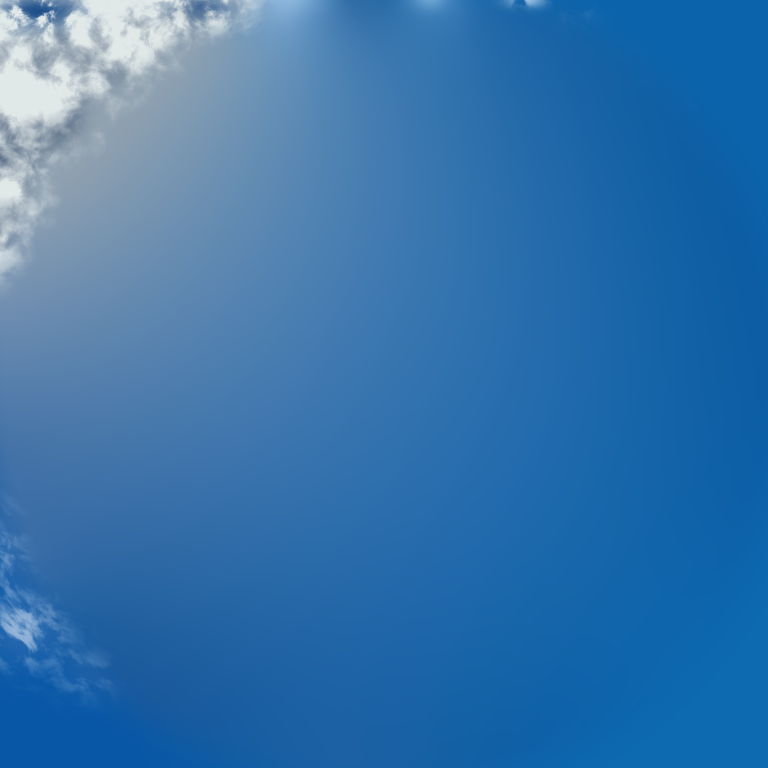
This texture is drawn by a WebGL 1 fragment shader. Its source:

```glsl
precision highp float;
uniform vec2 u_resolution;

float hash(vec2 p) {
  p = fract(p * vec2(0.1031, 0.1137));
  p += dot(p, p.yx + 33.33);
  return fract((p.x + p.y) * p.x * 17.3);
}

float noise(vec2 p) {
  vec2 i = floor(p), f = fract(p);
  f = f * f * (3.0 - 2.0 * f);
  return mix(mix(hash(i), hash(i + vec2(1.0, 0.0)), f.x),
             mix(hash(i + vec2(0.0, 1.0)), hash(i + 1.0), f.x), f.y);
}

float fbm(vec2 p) {
  float sum = 0.0, amp = 0.5;
  for (int i = 0; i < 5; i++) {
    sum += amp * noise(p);
    p = mat2(1.6, 1.2, -1.2, 1.6) * p + 7.3;
    amp *= 0.55;
  }
  return sum;
}

float bump(float x, float center, float width) {
  float d = (x - center) / width;
  return exp(-d * d);
}

float spot(vec2 p, vec2 center, vec2 size) {
  vec2 d = (p - center) / size;
  return exp(-dot(d, d));
}

// Colour around the rim of the disc, by angle in degrees
vec3 rimColor(float deg) {
  vec3 c = mix(vec3(0.04, 0.36, 0.64), vec3(0.09, 0.38, 0.64), bump(deg, 70.0, 24.0));
  c = mix(c, vec3(0.11, 0.38, 0.64), bump(deg, 265.0, 18.0));
  c = mix(c, vec3(0.05, 0.40, 0.68), bump(deg, 318.0, 24.0));
  c = mix(c, vec3(0.10, 0.34, 0.60), bump(deg, 230.0, 16.0));
  c = mix(c, vec3(0.24, 0.43, 0.65), smoothstep(165.0, 180.0, deg) * (1.0 - smoothstep(204.0, 222.0, deg)));
  float haze = smoothstep(102.0, 118.0, deg) * (1.0 - smoothstep(166.0, 194.0, deg));
  c = mix(c, mix(vec3(0.60, 0.65, 0.69), vec3(0.46, 0.57, 0.70), smoothstep(145.0, 172.0, deg)), haze);
  c = mix(c, vec3(0.11, 0.32, 0.54), 0.8 * bump(deg, 94.0, 4.0));
  c = mix(c, vec3(0.66, 0.81, 0.95), 0.9 * bump(deg, 104.5, 5.0));
  return mix(c, vec3(0.58, 0.77, 0.93), 0.8 * bump(deg, 82.5, 3.0));
}

// Smooth fill that spreads the rim colours inward
vec3 discFill(vec2 p) {
  vec3 sum = vec3(0.0);
  float total = 0.0;
  for (int i = 0; i < 72; i++) {
    float deg = float(i) * 5.0;
    vec2 d = p - 0.51 * vec2(cos(radians(deg)), sin(radians(deg)));
    float w = 1.0 / (dot(d, d) + 0.0008);
    sum += w * rimColor(deg);
    total += w;
  }
  return sum / total;
}

void main() {
  vec2 uv = gl_FragCoord.xy / u_resolution;
  vec2 p = uv - 0.5;
  float r = length(p);

  // Clear sky in the corners
  vec3 sky = mix(vec3(0.03, 0.34, 0.65), vec3(0.05, 0.41, 0.69), smoothstep(0.1, 0.8, uv.x));
  sky = mix(sky, vec3(0.04, 0.39, 0.67), smoothstep(0.3, 0.75, uv.y) * step(0.5, uv.x));
  vec3 fill = discFill(p) + vec3(0.02, 0.018, 0.025) * (1.0 - smoothstep(0.1, 0.5, r));
  float hazySide = smoothstep(0.5, 0.6, uv.y) * (1.0 - smoothstep(0.3, 0.45, uv.x));
  vec3 color = mix(fill, sky, smoothstep(0.49, 0.58, r) * (1.0 - hazySide));

  // Glows where the bright rim meets the top edge
  color = mix(color, vec3(0.75, 0.86, 0.96), 0.5 * spot(uv, vec2(0.38, 1.01), vec2(0.04, 0.025)));
  color = mix(color, vec3(0.66, 0.83, 0.96), 0.6 * spot(uv, vec2(0.56, 1.01), vec2(0.022, 0.02)));

  // Billowing cloud in the upper left
  vec2 q = uv + 0.012 * vec2(noise(uv * 38.0), noise(uv * 38.0 + 19.0));
  float shape = fbm(q * 15.0 + 8.0);
  float detail = fbm(q * 45.0 + 11.0);
  float bank = smoothstep(0.475, 0.545, r + (shape - 0.55) * 0.05 + (detail - 0.55) * 0.04);
  bank *= smoothstep(0.60, 0.68, uv.y) * (1.0 - smoothstep(0.30, 0.37, uv.x));
  float shade = spot(uv, vec2(0.09, 0.83), vec2(0.045, 0.03))
              + spot(uv, vec2(0.01, 0.72), vec2(0.03, 0.025))
              + 0.7 * spot(uv, vec2(0.02, 0.80), vec2(0.04, 0.03))
              + 0.5 * spot(uv, vec2(0.17, 0.90), vec2(0.03, 0.025))
              + 0.7 * spot(uv, vec2(0.26, 0.985), vec2(0.05, 0.02));
  float light = smoothstep(0.18, 0.72, shape * 0.4 + detail * 0.6);
  light = clamp(light * 0.95 + 0.28 - 0.6 * shade, 0.0, 1.0);
  vec3 cloud = mix(vec3(0.33, 0.41, 0.51), vec3(0.88, 0.91, 0.91), light);
  float gap = spot(uv, vec2(0.05, 0.985), vec2(0.055, 0.022))
            + 0.6 * spot(uv, vec2(0.27, 0.99), vec2(0.05, 0.02));
  cloud = mix(cloud, vec3(0.12, 0.31, 0.54), clamp(gap, 0.0, 1.0) * smoothstep(0.66, 0.42, detail));
  color = mix(color, cloud, bank);

  // Thin wisps in the lower left and at the top edge
  float strand = fbm(mat2(0.8, 0.6, -0.6, 0.8) * q * vec2(40.0, 75.0) + 5.0);
  float veil = spot(uv, vec2(0.03, 0.18), vec2(0.05, 0.045))
             + 0.5 * spot(uv, vec2(0.01, 0.28), vec2(0.025, 0.06))
             + 0.4 * spot(uv, vec2(0.11, 0.12), vec2(0.035, 0.03));
  veil = clamp(veil, 0.0, 1.0) * smoothstep(0.48, 0.54, r + (strand - 0.5) * 0.04);
  color = mix(color, vec3(0.28, 0.48, 0.72), 0.5 * veil);
  color = mix(color, vec3(0.74, 0.82, 0.91), 0.75 * veil * smoothstep(0.42, 0.8, strand));
  float tuft = spot(uv, vec2(0.685, 1.0), vec2(0.025, 0.01))
             + 0.2 * spot(uv, vec2(0.755, 0.98), vec2(0.02, 0.012));
  color = mix(color, vec3(0.68, 0.80, 0.92), 0.85 * clamp(tuft, 0.0, 1.0) * smoothstep(0.33, 0.65, detail));

  gl_FragColor = vec4(color, 1.0);
}
```
